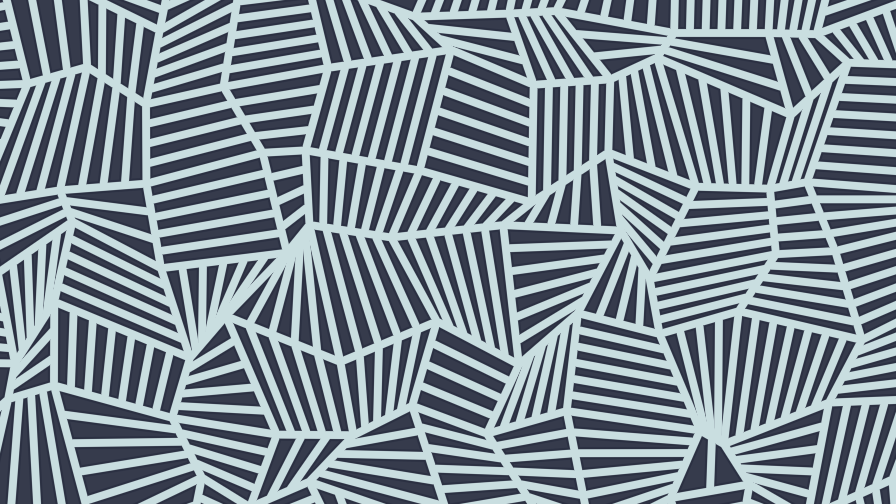
Write a Shadertoy shader that draws this pattern.

```glsl
// Hatched patchwork: a jittered grid of four-sided patches, each filled with
// straight rungs that join evenly spaced points on two opposite sides.
// The distance to the nearest rung or side gives pale lines on a dark ground.

#define ROWS 6.0            // patches per canvas height
#define JITTER 0.42         // corner shift in cells, keep below 0.45
#define LINE_WIDTH 0.0157   // in canvas heights
#define RUNG_SPACING 0.037  // mean gap between rungs, in canvas heights
#define SPACING_VARIETY 1.4 // random change of the rung count
#define MAX_RUNGS 9.0
#define RIM_WIDTH 0.0043    // darker edge beside the lines
#define LINE_COLOR vec3(0.79, 0.87, 0.88)
#define GROUND_COLOR vec3(0.21, 0.23, 0.30)
#define RIM_COLOR vec3(0.17, 0.19, 0.26)

vec2 hash22(vec2 p)
{
    vec3 q = fract(vec3(p.xyx) * vec3(0.1031, 0.1030, 0.0973));
    q += dot(q, q.yzx + 33.33);
    return fract((q.xx + q.yz) * q.zy);
}

// Grid corner moved to a random place near its node
vec2 corner(vec2 node)
{
    return node + JITTER * (2.0 * hash22(node + 37.0) - 1.0);
}

float segmentDistance(vec2 p, vec2 a, vec2 b)
{
    vec2 pa = p - a, ba = b - a;
    float t = clamp(dot(pa, ba) / max(dot(ba, ba), 1e-5), 0.0, 1.0);
    return length(pa - ba * t);
}

// Distance to the outline and rungs of one patch
float patchDistance(vec2 p, vec2 cell)
{
    vec2 a = corner(cell);
    vec2 b = corner(cell + vec2(1.0, 0.0));
    vec2 c = corner(cell + vec2(1.0, 1.0));
    vec2 d = corner(cell + vec2(0.0, 1.0));
    vec2 rnd = hash22(cell + 91.0);

    // Half of the patches run the other way
    if (rnd.x < 0.5) {
        vec2 swap = b;
        b = d;
        d = swap;
    }

    // Rails a-b and d-c carry the rungs; longer rails carry more
    float railLength = 0.5 * (length(b - a) + length(c - d));
    float count = railLength / (RUNG_SPACING * ROWS)
                + SPACING_VARIETY * (rnd.y - 0.5);
    count = clamp(floor(count + 0.5), 1.0, MAX_RUNGS);

    float dist = min(segmentDistance(p, a, b), segmentDistance(p, d, c));
    for (float i = 0.0; i <= MAX_RUNGS; i++) {
        if (i > count) break;
        float t = i / count;
        dist = min(dist, segmentDistance(p, mix(a, b, t), mix(d, c, t)));
    }
    return dist;
}

void mainImage(out vec4 fragColor, in vec2 fragCoord)
{
    vec2 p = fragCoord / iResolution.y * ROWS;
    vec2 home = floor(p);

    // Nearest line among the patches that can reach this point
    float dist = 1e3;
    for (int y = -1; y <= 1; y++)
        for (int x = -1; x <= 1; x++)
            dist = min(dist, patchDistance(p, home + vec2(x, y)));

    // Signed distance to the line edge in canvas heights
    float edge = dist / ROWS - 0.5 * LINE_WIDTH;
    float soft = 0.7 / iResolution.y;

    float rim = 1.0 - smoothstep(RIM_WIDTH - soft, RIM_WIDTH + soft, edge);
    float line = 1.0 - smoothstep(-soft, soft, edge);
    vec3 color = mix(GROUND_COLOR, RIM_COLOR, rim);
    color = mix(color, LINE_COLOR, line);

    fragColor = vec4(color, 1.0);
}
```
